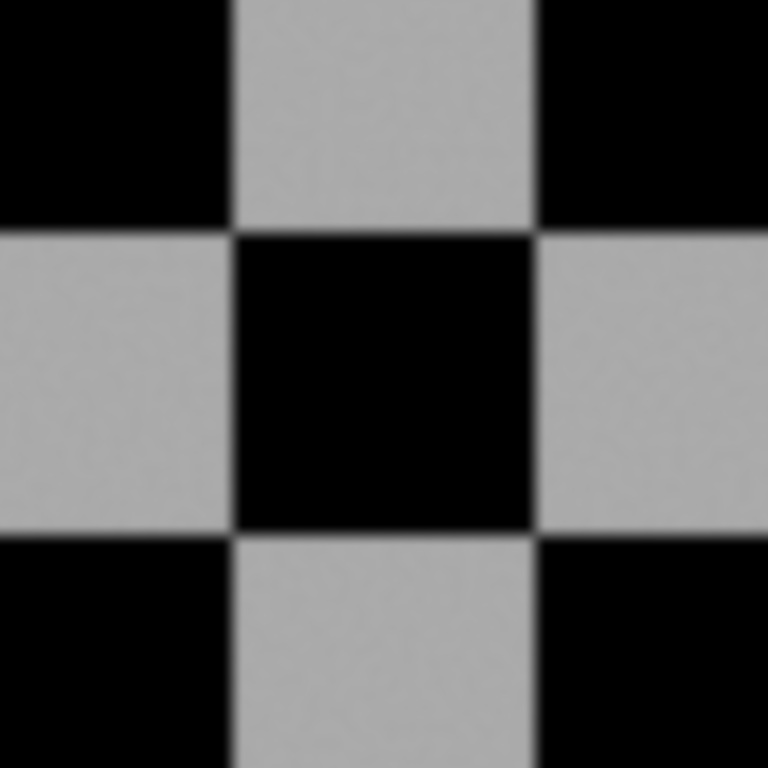
Give the GLSL for this pattern, as a Shadertoy shader.

```glsl
// Soft-edged checker of black and grey: a central square, four grey arms, black corners.
// Each axis gives a blurred signed band; their product picks the colour.
// Wrapping gradient noise adds a very faint grain to the grey.

const float REPEATS = 1.0;          // whole tiles across and down
const float HALF_SQUARE = 0.197;    // half side of the central square, in tiles
const float EDGE_BLUR = 0.030;      // full width of the soft edge, in tiles
const vec3 DARK = vec3(0.0);
const vec3 LIGHT = vec3(0.667);
const float GRAIN_CELLS = 48.0;     // noise cells per tile, whole for wrapping
const float GRAIN_AMOUNT = 0.010;

// Random unit gradient for a lattice point
vec2 latticeGradient(vec2 cell) {
    vec2 p = mod(cell, GRAIN_CELLS);
    float angle = 6.2832 * fract(sin(dot(p, vec2(127.1, 311.7))) * 43758.5);
    return vec2(cos(angle), sin(angle));
}

// Gradient noise that wraps every GRAIN_CELLS units
float gradientNoise(vec2 p) {
    vec2 i = floor(p);
    vec2 f = p - i;
    vec2 u = f * f * f * (f * (f * 6.0 - 15.0) + 10.0);
    vec2 e = vec2(1.0, 0.0);
    float a = dot(latticeGradient(i), f);
    float b = dot(latticeGradient(i + e.xy), f - e.xy);
    float c = dot(latticeGradient(i + e.yx), f - e.yx);
    float d = dot(latticeGradient(i + e.xx), f - e.xx);
    return mix(mix(a, b, u.x), mix(c, d, u.x), u.y);
}

void mainImage(out vec4 fragColor, in vec2 fragCoord) {
    vec2 uv = fragCoord / iResolution.xy;
    vec2 tile = fract(uv * REPEATS);

    // Signed bands: +1 inside the central strip, -1 outside
    float pixel = REPEATS / min(iResolution.x, iResolution.y);
    float softness = 0.5 * max(EDGE_BLUR, 2.0 * pixel);
    vec2 inside = HALF_SQUARE - abs(tile - 0.5);
    vec2 band = 2.0 * smoothstep(-softness, softness, inside) - 1.0;

    // Grey where exactly one band is active
    float greyMask = 0.5 - 0.5 * band.x * band.y;

    // Faint grain on the grey
    float grain = GRAIN_AMOUNT * gradientNoise(tile * GRAIN_CELLS);
    vec3 color = mix(DARK, LIGHT + grain, greyMask);
    fragColor = vec4(color, 1.0);
}
```
